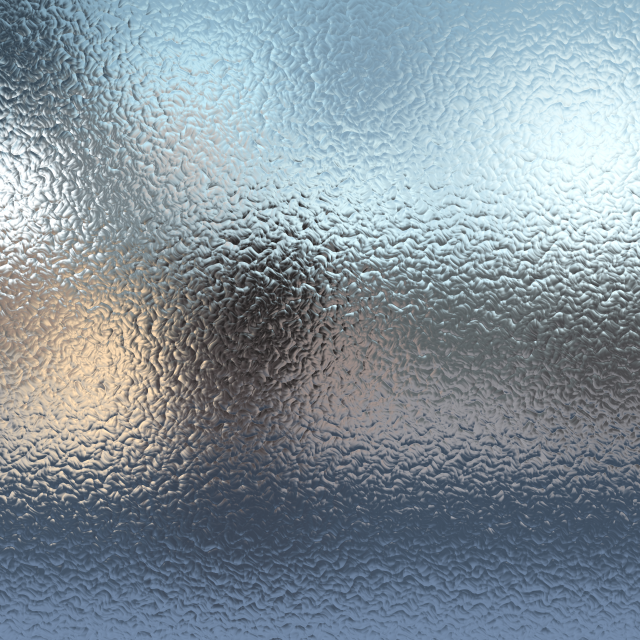
Give the GLSL for this texture, as a WebGL 2 fragment shader.

```glsl
#version 300 es
precision highp float;
// Rough frosted glass in front of a soft, out-of-focus backdrop of light.
// Smooth cellular noise gives the slope of the glass; each slope bends the
// view sideways, so flecks appear wherever the backdrop changes tone.

#define GRAINS 92.0       // glass bumps across the canvas
#define SPREAD 0.150      // how far a slope bends the view
#define FINE_SCALE 1.83   // size ratio of the second bump layer
#define FINE_WEIGHT 0.55  // strength of the second bump layer
#define CREASE 10.0       // sharpness of the valleys between bumps
#define WOBBLE 0.30       // bending of the grain outlines
#define SHEEN 0.10        // direct shading of the bumps
#define SAMPLES 2         // smoothing samples per axis

uniform vec2 u_resolution;
out vec4 fragColor;

vec2 hash2(vec2 cell) {
  vec3 q = fract(cell.xyx * vec3(0.1031, 0.1030, 0.0973));
  q += dot(q, q.yzx + 33.33);
  return fract((q.xx + q.yz) * q.zy);
}

// Blended offset from the nearest cell centres: the slope of rounded bumps.
vec2 bumpSlope(vec2 p) {
  vec2 cell = floor(p), local = fract(p), sum = vec2(0.0);
  float total = 0.0;
  for (int j = -1; j <= 1; j++)
    for (int i = -1; i <= 1; i++) {
      vec2 o = vec2(i, j);
      vec2 r = local - o - hash2(cell + o);
      float w = exp(-CREASE * dot(r, r));
      sum += w * r;
      total += w;
    }
  return sum / max(total, 1e-6);
}

vec2 glassSlope(vec2 p) {
  vec2 g = p * GRAINS;
  g += WOBBLE * sin(g.yx * 1.7 + 2.0 * sin(g * 0.61));
  vec2 fine = mat2(0.8, 0.6, -0.6, 0.8) * g * FINE_SCALE + 17.0;
  return bumpSlope(g) + FINE_WEIGHT * bumpSlope(fine);
}

// Lays one soft elliptical patch of colour over the backdrop.
void patchOf(inout vec3 c, vec2 offset, vec2 radius, vec3 tint) {
  vec2 d = offset / radius;
  c = mix(c, tint, exp(-dot(d, d)));
}

vec3 backdrop(vec2 p) {
  // Horizontal bands from the ground up to the sky
  vec3 c = mix(vec3(0.46, 0.55, 0.67), vec3(0.25, 0.31, 0.38), smoothstep(-0.02, 0.19, p.y));
  c = mix(c, vec3(0.59, 0.59, 0.61), smoothstep(0.22, 0.33, p.y));
  c = mix(c, vec3(0.35, 0.38, 0.39), smoothstep(0.35, 0.46, p.y));
  c = mix(c, vec3(0.70, 0.82, 0.87), smoothstep(0.52, 0.67, p.y));
  c = mix(c, vec3(0.53, 0.67, 0.75), smoothstep(0.80, 0.99, p.y));

  // Sky glows and the cooler gap between them
  patchOf(c, p - vec2(0.56, 0.89), vec2(0.13, 0.13), vec3(0.48, 0.60, 0.68));
  patchOf(c, p - vec2(0.31, 0.88), vec2(0.13, 0.09), vec3(0.76, 0.91, 0.96));
  patchOf(c, p - vec2(0.93, 0.75), vec2(0.19, 0.17), vec3(0.95, 1.02, 1.03));
  patchOf(c, p - vec2(0.53, 0.69), vec2(0.14, 0.06), vec3(0.86, 0.96, 0.98));
  patchOf(c, p - vec2(0.28, 0.75), vec2(0.08, 0.08), vec3(0.77, 0.76, 0.75));

  // Slanted shadow beside the brightest window
  vec2 slant = mat2(0.858, 0.515, -0.515, 0.858) * (p - vec2(0.12, 0.77));
  slant = vec2(dot(p - vec2(0.12, 0.77), vec2(0.858, 0.515)),
               dot(p - vec2(0.12, 0.77), vec2(-0.515, 0.858)));
  patchOf(c, slant, vec2(0.075, 0.26), vec3(0.35, 0.39, 0.41));
  patchOf(c, p - vec2(0.00, 0.93), vec2(0.10, 0.11), vec3(0.20, 0.26, 0.31));
  patchOf(c, p - vec2(0.00, 0.69), vec2(0.11, 0.10), vec3(1.06));

  // Warm lamps, brown shade and grey shade in the middle
  patchOf(c, p - vec2(0.02, 0.51), vec2(0.15, 0.08), vec3(0.58, 0.51, 0.47));
  patchOf(c, p - vec2(0.10, 0.34), vec2(0.18, 0.07), vec3(0.82, 0.77, 0.70));
  patchOf(c, p - vec2(0.16, 0.44), vec2(0.10, 0.10), vec3(1.02, 0.89, 0.73));
  patchOf(c, p - vec2(0.36, 0.41), vec2(0.10, 0.17), vec3(0.30, 0.27, 0.27));
  patchOf(c, p - vec2(0.43, 0.51), vec2(0.07, 0.10), vec3(0.13, 0.12, 0.12));
  patchOf(c, p - vec2(0.54, 0.43), vec2(0.07, 0.09), vec3(0.62, 0.56, 0.54));
  patchOf(c, p - vec2(0.97, 0.42), vec2(0.15, 0.08), vec3(0.29, 0.29, 0.30));
  patchOf(c, p - vec2(0.38, 0.20), vec2(0.14, 0.10), vec3(0.23, 0.27, 0.33));
  return c;
}

void main() {
  vec3 sum = vec3(0.0);
  for (int j = 0; j < SAMPLES; j++)
    for (int i = 0; i < SAMPLES; i++) {
      vec2 shift = (vec2(i, j) + 0.5) / float(SAMPLES) - 0.5;
      vec2 p = (gl_FragCoord.xy + shift) / u_resolution.y;
      vec2 slope = glassSlope(p);
      vec3 c = backdrop(p + SPREAD * slope);
      c *= 1.0 + SHEEN * dot(slope, vec2(-0.4, 0.9));
      sum += clamp(c, 0.0, 1.0);
    }
  fragColor = vec4(sum / float(SAMPLES * SAMPLES), 1.0);
}
```
